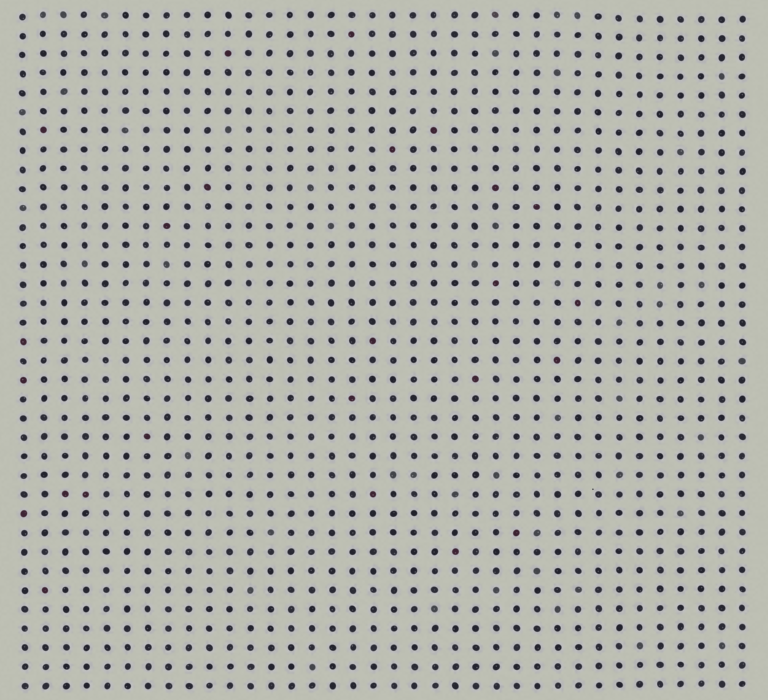
Reproduce this pattern procedurally as a WebGL 2 fragment shader.

```glsl
#version 300 es
precision highp float;
// A slightly bent 36 by 36 grid of inky dots with pale grey halos on a grey-green ground.

uniform vec2 u_resolution;
out vec4 fragColor;

const float LAST = 35.0;                      // index of the last row and column
const vec2 GRID_LOW = vec2(0.0293, 0.0201);   // first dot, in canvas fractions
const vec2 GRID_HIGH = vec2(0.9665, 0.9785);  // last dot
const float DOT_RADIUS = 0.0046;              // lengths are in canvas heights
const float DOT_BLUR = 0.0013;

const vec3 GROUND = vec3(0.742, 0.750, 0.702);
const vec3 HALO = vec3(0.730, 0.730, 0.734);
const vec3 INK = vec3(0.155, 0.155, 0.195);
const vec3 INK_RED = vec3(0.27, 0.13, 0.20);
const vec3 INK_WORN = vec3(0.34, 0.35, 0.36);

float hash(vec2 p) {
    return fract(sin(dot(p, vec2(127.1, 311.7))) * 43758.5453);
}

vec2 hash2(vec2 p) {
    return vec2(hash(p), hash(p + 57.3));
}

float valueNoise(vec2 p) {
    vec2 cell = floor(p);
    vec2 f = fract(p);
    f = f * f * (3.0 - 2.0 * f);
    float low = mix(hash(cell), hash(cell + vec2(1.0, 0.0)), f.x);
    float high = mix(hash(cell + vec2(0.0, 1.0)), hash(cell + 1.0), f.x);
    return mix(low, high, f.y);
}

// Displacement of the sheet at grid position t in 0..1
vec2 bend(vec2 t) {
    float sag = 1.0 - clamp(t.y, 0.0, 1.0);
    float rightEdge = smoothstep(0.72, 0.9, t.x);
    float firstColumn = step(t.x, 0.5 / LAST);
    float shiftX = 0.0042 * (1.0 - t.x) * sag * sag;
    float shiftY = rightEdge * mix(0.003, -0.0066, t.y) - 0.003 * firstColumn * t.y;
    return vec2(shiftX, shiftY);
}

// Soft disc coverage, never sharper than one pixel
float disc(float dist, float radius, float blur, float pixel) {
    float edge = max(blur, 0.7 * pixel);
    return 1.0 - smoothstep(radius - edge, radius + edge, dist);
}

// Length of d in a slightly stretched, rotated frame
float ovalLength(vec2 d, float angle, float stretch) {
    float c = cos(angle);
    float s = sin(angle);
    vec2 turned = vec2(c * d.x + s * d.y, c * d.y - s * d.x);
    return length(turned * vec2(1.0 - stretch, 1.0 + stretch));
}

vec3 inkColour(vec2 id) {
    vec3 ink = INK + 0.05 * (hash(id + 3.1) - 0.5);
    ink = mix(ink, INK_RED, 0.7 * step(0.975, hash(id + 11.7)));
    return mix(ink, INK_WORN, 0.6 * step(0.965, hash(id + 23.9)));
}

void main() {
    vec2 uv = gl_FragCoord.xy / u_resolution;
    vec2 toHeights = vec2(u_resolution.x / u_resolution.y, 1.0);
    vec2 p = uv * toHeights;
    float pixel = 1.0 / u_resolution.y;

    // Nearest dot and the offset from its centre
    vec2 t = (uv - GRID_LOW) / (GRID_HIGH - GRID_LOW);
    vec2 id = clamp(round((t - bend(t)) * LAST), 0.0, LAST);
    vec2 node = id / LAST;
    vec2 d = (t - node - bend(node)) * (GRID_HIGH - GRID_LOW) * toHeights;
    d -= 0.0011 * (hash2(id) - 0.5);

    // Ground with faint grain, rougher in the halos
    float grain = valueNoise(p * 260.0) - 0.5;
    float halo = disc(length(d) + 0.003 * grain, 0.0092, 0.0028, pixel);
    vec3 colour = mix(GROUND, HALO, halo);
    colour += grain * mix(0.012, 0.05, halo);

    // Inked dot with uneven size and outline
    float radius = DOT_RADIUS * mix(0.93, 1.06, hash(id + 7.3));
    float dist = ovalLength(d, 3.1416 * hash(id + 5.9), 0.09 * hash(id + 2.3));
    colour = mix(colour, inkColour(id), disc(dist, radius, DOT_BLUR, pixel));

    // Small pale glint inside the dot
    vec2 glintAt = 0.0042 * (hash2(id + 31.7) - 0.5);
    float glint = disc(length(d - glintAt), 0.001, 0.0008, pixel);
    colour += 0.2 * glint * hash(id + 41.3);

    // One stray ink speck
    float speck = disc(length(p - vec2(0.847, 0.301)), 0.0011, 0.0007, pixel);
    colour = mix(colour, INK, 0.7 * speck);

    fragColor = vec4(colour, 1.0);
}
```
